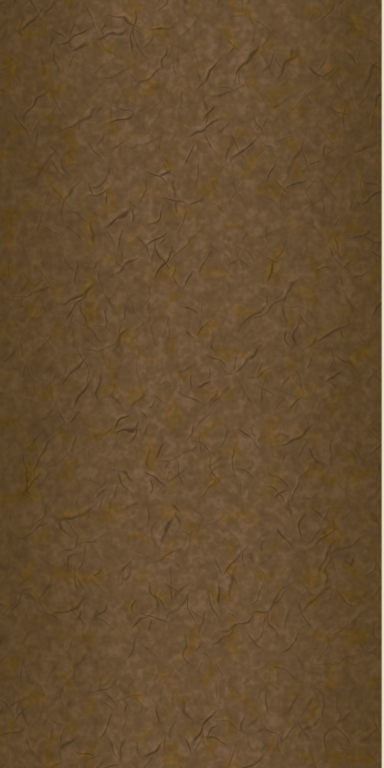
This texture is drawn by a Shadertoy shader. Its source:

```glsl
// Brown, creased hide: mottled flat patches, short slanted cracks, darker sides.

const vec3 SIDE_BROWN  = vec3(0.343, 0.260, 0.150);
const vec3 MID_BROWN   = vec3(0.420, 0.322, 0.212);
const vec3 OCHRE_SHIFT = vec3(0.010, -0.002, -0.045);
const vec3 DUSTY_SHIFT = vec3(0.008, 0.010, 0.026);
const vec3 EDGE_CREAM  = vec3(0.93, 0.89, 0.80);

vec2 hash22(vec2 p) {
    vec3 q = fract(p.xyx * vec3(0.1031, 0.1030, 0.0973));
    q += dot(q, q.yzx + 33.33);
    return fract((q.xx + q.yz) * q.zy);
}

vec2 gradientAt(vec2 cell) {
    float angle = 6.2832 * hash22(cell).x;
    return vec2(cos(angle), sin(angle));
}

float gradientNoise(vec2 p) {
    vec2 i = floor(p), f = fract(p);
    vec2 u = f * f * f * (f * (f * 6.0 - 15.0) + 10.0);
    vec2 e = vec2(0.0, 1.0);
    float a = dot(gradientAt(i), f);
    float b = dot(gradientAt(i + e.yx), f - e.yx);
    float c = dot(gradientAt(i + e.xy), f - e.xy);
    float d = dot(gradientAt(i + e.yy), f - e.yy);
    return mix(mix(a, b, u.x), mix(c, d, u.x), u.y);
}

vec2 warp(vec2 p, float scale, float amount) {
    vec2 q = p * scale;
    return p + amount * vec2(gradientNoise(q + 17.3), gradientNoise(q + 71.9));
}

// Flat tone steps with smoothed borders
float posterize(float value, float levels) {
    float s = value * levels;
    float w = clamp(fwidth(s), 0.04, 0.5);
    return (floor(s) + smoothstep(0.5 - w, 0.5 + w, fract(s))) / levels;
}

// Tapered slanted strokes, one per cell: x = dark crack, y = lit lip
vec2 cracks(vec2 p, float scale, float slant, float width, float seed) {
    vec2 q = p * scale, id = floor(q), result = vec2(0.0);
    for (int j = -1; j <= 1; j++)
    for (int i = -1; i <= 1; i++) {
        vec2 cell = id + vec2(i, j);
        vec2 place = hash22(cell + seed);
        vec2 shape = hash22(cell + seed + 53.7);
        float angle = slant + (shape.x - 0.5) * 0.9;
        vec2 dir = vec2(cos(angle), sin(angle));
        vec2 d = q - cell - place;
        float along = dot(d, dir);
        float halfLength = mix(0.2, 0.72, shape.y);
        float across = dot(d, vec2(-dir.y, dir.x)) + (shape.x - 0.5) * along * along;
        float taper = 1.0 - smoothstep(0.3, 1.0, abs(along) / halfLength);
        float strength = taper * mix(0.35, 1.0, place.x);
        float w = width * scale;
        float dark = 1.0 - smoothstep(0.15 * w, w, abs(across));
        float lip = 1.0 - smoothstep(0.2 * w, 1.3 * w, abs(across - 1.7 * w));
        result = max(result, strength * vec2(dark, lip));
    }
    return result;
}

// Sharp wrinkled patches from three sizes of warped noise
float mottling(vec2 p) {
    vec2 q = warp(p, 42.0, 0.016);
    float broad = gradientNoise(q * vec2(15.0, 13.0));
    float patches = gradientNoise(q * 37.0 + 9.1);
    float grain = gradientNoise(warp(p, 75.0, 0.008) * 76.0 + 31.7);
    return posterize(0.40 * broad + 0.75 * patches + 0.55 * grain, 7.0);
}

float sideShading(float x) {
    return smoothstep(-0.08, 0.42, x) * (1.0 - smoothstep(0.58, 1.08, x));
}

void mainImage(out vec4 fragColor, in vec2 fragCoord) {
    vec2 uv = fragCoord / iResolution.xy;
    vec2 p = uv * vec2(1.0, 2.0);

    // Rounded light across the width, with slow uneven stains
    float stain = gradientNoise(p * vec2(5.0, 3.6) + 4.2);
    float light = clamp(sideShading(uv.x) + 0.22 * stain, 0.0, 1.0);
    vec3 color = mix(SIDE_BROWN, MID_BROWN, light);

    // Tone and hue patches
    float tone = mottling(p);
    float hue = posterize(gradientNoise(warp(p, 30.0, 0.022) * 19.0 + 88.0), 5.0);
    color *= 1.0 + 0.17 * tone;
    color += OCHRE_SHIFT * smoothstep(0.08, 0.42, hue);
    color += DUSTY_SHIFT * smoothstep(0.05, 0.40, tone) * light;

    // Creases rising to the right, with fewer steep and falling ones
    vec2 bent = warp(p, 26.0, 0.014);
    vec2 crease = cracks(bent, 9.0, 0.72, 0.0048, 3.0);
    crease = max(crease, 0.75 * cracks(bent, 14.0, 1.25, 0.0040, 29.0));
    crease = max(crease, 0.70 * cracks(bent, 12.0, -0.85, 0.0038, 61.0));
    float presence = smoothstep(-0.35, 0.25, gradientNoise(p * 6.0 + 45.0));
    crease *= mix(0.35, 1.0, presence) * mix(0.6, 1.0, light);
    color *= 1.0 + 0.09 * crease.y;
    color *= 1.0 - 0.30 * crease.x;

    // Thin pale margin on the right
    float margin = smoothstep(0.991, 0.997, uv.x);
    fragColor = vec4(mix(color, EDGE_CREAM, margin), 1.0);
}
```
